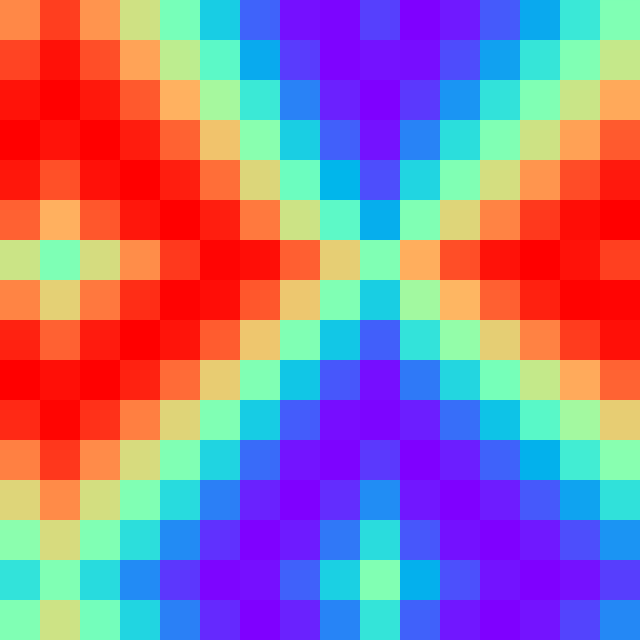
This background is drawn by a Shadertoy shader. Its source:

```glsl
// A 16 by 16 mosaic of flat squares in rainbow colours, forming a saddle.
// Each axis has a folded phase; the sine of the difference between the
// column phase and the row phase selects the colour of a square.

const float PI = 3.14159265;

// Phase of a row or column: zero at index 9, folded back near index 1.
float axisPhase(float index) {
    float right = max(index - 9.0, 0.0);
    float left = max(9.0 - index, 0.0);
    float rise = left * PI / 8.0 + 0.08 * (1.0 - cos(2.0 * PI * left / 8.6));
    return index > 9.0 ? 0.55 * pow(right, 0.76) : min(rise, 6.38 - rise);
}

// Violet at 0, mint at 0.5, red at 1.
vec3 rainbow(float level) {
    return clamp(vec3(abs(2.0 * level - 0.5),
                      sin(PI * level),
                      cos(0.5 * PI * level)), 0.0, 1.0);
}

void mainImage(out vec4 fragColor, in vec2 fragCoord) {
    // Cell index, with a blend one pixel wide across each border
    vec2 grid = 16.0 * fragCoord / iResolution.xy;
    vec2 border = floor(grid + 0.5);
    vec2 pixel = 16.0 / iResolution.xy;
    vec2 cell = border - 1.0 + clamp((grid - border) / pixel + 0.5, 0.0, 1.0);

    // Saddle height, antisymmetric about the rising diagonal
    float height = sin(axisPhase(cell.x) - axisPhase(cell.y));
    fragColor = vec4(rainbow(0.5 + 0.5 * height), 1.0);
}
```
